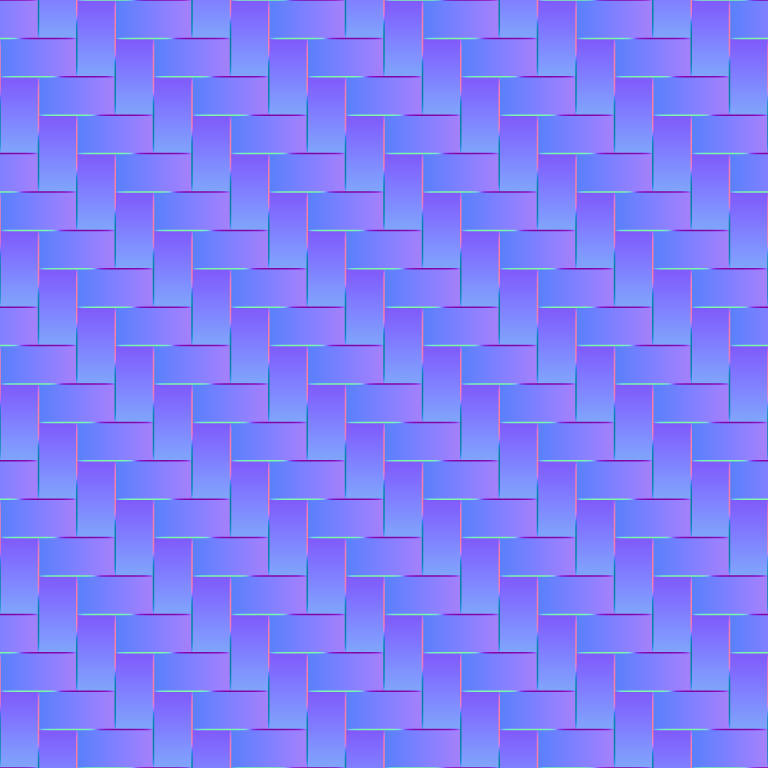
This texture map is drawn by a Shadertoy shader. Its source:

```glsl
// Tangent-space normal map of a diagonal twill weave of two-cell straps.
// Each strap is a shallow parabolic arch along its length; the normal comes
// from central differences of that height, so steps between straps form lines.

#define CELLS 20.0       // cells across and down, a multiple of 4 so it tiles
#define ARCH_SLOPE 0.31  // steepness at the two ends of a strap
#define EDGE_REACH 0.02  // half width of the step lines, in cells
#define SAMPLES 4        // antialiasing samples per pixel side

// Height of the weave; p is in cells, with y pointing up.
float weaveHeight(vec2 p) {
    vec2 cell = floor(p);
    vec2 f = p - cell;
    // Diagonal phase: 3 = left half, 0 = right half of a horizontal strap,
    //                 1 = lower half, 2 = upper half of a vertical strap.
    float phase = mod(cell.x + cell.y + 1.0, 4.0);
    bool vertical = phase > 0.5 && phase < 2.5;
    bool firstHalf = phase > 2.5 || (phase > 0.5 && phase < 1.5);
    float fromMiddle = (vertical ? f.y : f.x) - (firstHalf ? 1.0 : 0.0);
    return -0.5 * ARCH_SLOPE * fromMiddle * fromMiddle;
}

// Encoded normal, with green growing toward the bottom of the canvas.
vec3 weaveNormal(vec2 p) {
    vec2 e = vec2(EDGE_REACH, 0.0);
    vec2 slope = vec2(weaveHeight(p + e.xy) - weaveHeight(p - e.xy),
                      weaveHeight(p + e.yx) - weaveHeight(p - e.yx))
               / (2.0 * EDGE_REACH);
    vec3 normal = normalize(vec3(-slope.x, slope.y, 1.0));
    return 0.5 + 0.5 * normal;
}

void mainImage(out vec4 fragColor, in vec2 fragCoord) {
    // Average a regular grid of samples over the pixel.
    vec3 sum = vec3(0.0);
    for (int j = 0; j < SAMPLES; j++) {
        for (int i = 0; i < SAMPLES; i++) {
            vec2 offset = (vec2(i, j) + 0.5) / float(SAMPLES) - 0.5;
            sum += weaveNormal((fragCoord + offset) / iResolution.xy * CELLS);
        }
    }
    fragColor = vec4(sum / float(SAMPLES * SAMPLES), 1.0);
}
```
